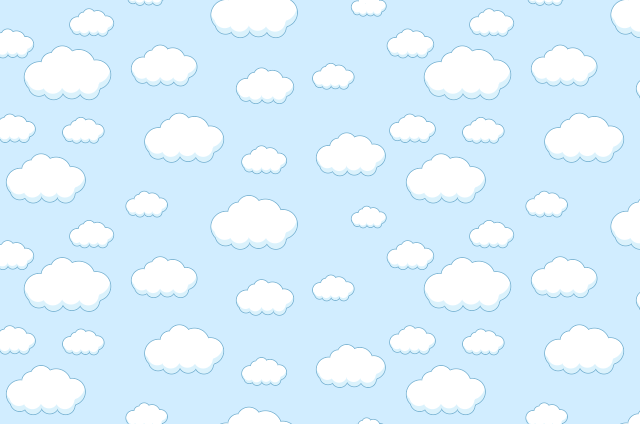
Give the GLSL for this pattern, as a Shadertoy shader.

```glsl
// Small cartoon clouds scattered on a pale blue sky, in a tile that repeats.
// Each cloud is a union of circles around a box; a raised copy of the same
// outline forms the white top and leaves a pale shaded band underneath.

// Lobes of a cloud of width 1: centre and radius, y up
const vec3 LOBES[10] = vec3[10](
    vec3(-0.32, -0.05, 0.18), vec3(-0.18, 0.11, 0.125),
    vec3(-0.06, 0.17, 0.142), vec3(0.13, 0.08, 0.19),
    vec3(0.33, -0.02, 0.17), vec3(0.29, -0.14, 0.10),
    vec3(-0.33, -0.15, 0.12), vec3(-0.16, -0.19, 0.12),
    vec3(0.05, -0.18, 0.12), vec3(0.25, -0.19, 0.12));

// Clouds of one tile: centre from the top left, and width
const vec3 CLOUDS[15] = vec3[15](
    vec3(81.0, 87.5, 104.0), vec3(197.0, 78.7, 79.0), vec3(110.0, 27.0, 53.0),
    vec3(318.0, 103.0, 69.0), vec3(400.0, 91.6, 50.0), vec3(305.0, 13.0, 104.0),
    vec3(442.5, 6.5, 42.0), vec3(12.5, 52.2, 56.0), vec3(15.0, 154.0, 55.0),
    vec3(100.0, 156.4, 50.0), vec3(221.0, 165.4, 95.0), vec3(317.0, 191.8, 54.0),
    vec3(421.0, 185.3, 83.0), vec3(55.0, 214.2, 95.0), vec3(176.0, 245.0, 50.0));

float boxDistance(vec2 p, vec2 halfSize) {
    vec2 d = abs(p) - halfSize;
    return length(max(d, 0.0)) + min(max(d.x, d.y), 0.0);
}

float cloudDistance(vec2 p) {
    float d = boxDistance(p - vec2(0.0, -0.07), vec2(0.34, 0.14));
    for (int i = 0; i < 10; i++) {
        d = min(d, length(p - LOBES[i].xy) - LOBES[i].z);
    }
    return d;
}

// Share of a pixel that lies inside a shape
float coverage(float d, float pixel) {
    return clamp(0.5 - d / pixel, 0.0, 1.0);
}

void mainImage(out vec4 fragColor, in vec2 fragCoord) {
    // The canvas is 768 units wide, measured from the top left
    float pixel = 768.0 / iResolution.x;
    vec2 p = vec2(fragCoord.x, iResolution.y - fragCoord.y) * pixel;
    vec2 tile = vec2(480.0, 254.0);

    vec3 color = vec3(0.82, 0.93, 1.0);
    for (int i = 0; i < 15; i++) {
        // Offset to the nearest repeat of this cloud
        float width = CLOUDS[i].z;
        vec2 offset = mod(p - CLOUDS[i].xy + 0.5 * tile, tile) - 0.5 * tile;
        vec2 q = vec2(offset.x, -offset.y) / width;
        if (length(q) > 0.65) continue;

        // Shaded body, white top, then outline
        float body = cloudDistance(q) * width;
        float top = cloudDistance(q - vec2(-0.01, 0.07)) * width;
        color = mix(color, vec3(0.86, 0.95, 0.99), coverage(body, pixel));
        color = mix(color, vec3(1.0), coverage(max(body, top), pixel));
        color = mix(color, vec3(0.44, 0.68, 0.81), coverage(abs(body) - 0.42, pixel));
    }
    fragColor = vec4(color, 1.0);
}
```
